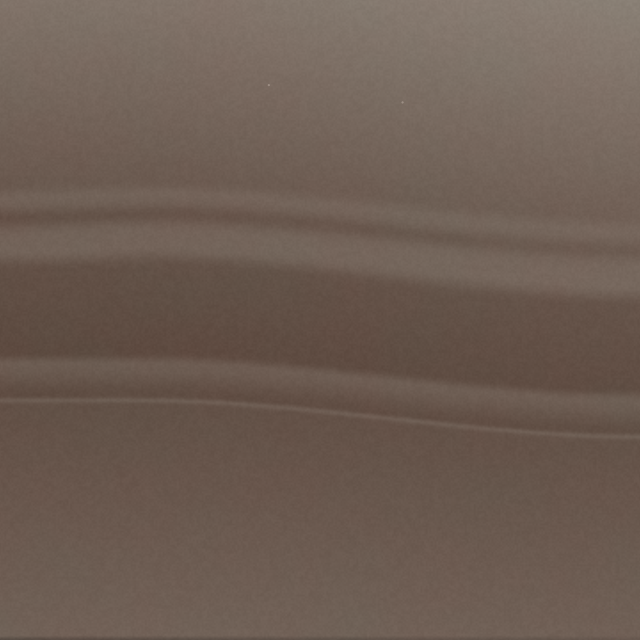
Reproduce this texture procedurally as a Shadertoy shader.

```glsl
// Soft brown moulded surface: long horizontal ridges that sag to the right.
// One bent height coordinate drives a stack of blurred tone steps; a two-colour
// ramp, faint colour mottling and fine grain finish the surface.

#define DARK vec3(0.380, 0.310, 0.270)
#define LIGHT vec3(0.510, 0.460, 0.420)
#define SAG 0.057
#define LIFT 0.007
#define GRAIN 0.020
#define MOTTLE 0.012
#define GRAIN_CELLS 360.0

float hash(vec2 p) {
    vec3 q = fract(vec3(p.xyx) * 0.1031);
    q += dot(q, q.yzx + 33.33);
    return fract((q.x + q.y) * q.z);
}

float noise(vec2 p) {
    vec2 i = floor(p), f = fract(p);
    f = f * f * (3.0 - 2.0 * f);
    return mix(mix(hash(i), hash(i + vec2(1, 0)), f.x),
               mix(hash(i + vec2(0, 1)), hash(i + vec2(1, 1)), f.x), f.y);
}

// 1 under the edge, 0 above it, blurred by the half width
float under(float v, float edge, float blur) {
    return 1.0 - smoothstep(edge - blur, edge + blur, v);
}

float bump(float v, float centre, float width) {
    float d = (v - centre) / width;
    return exp(-d * d);
}

// Height with the bend of the ridges removed
float straighten(vec2 p) {
    float sag = SAG * smoothstep(0.22, 1.0, p.x);
    float lift = LIFT * smoothstep(0.0, 0.27, p.x) * smoothstep(0.5, 0.62, p.y);
    return p.y + sag - lift;
}

float surfaceTone(float v, float x) {
    // upper slope
    float tone = 0.22 + 2.4 * (v - 0.70) + 0.20 * x;
    // double ridge with a groove
    float ridge = 0.52 + 0.13 * x;
    tone = mix(tone, ridge, under(v, 0.701, 0.014));
    tone -= (0.47 - 0.16 * x) * bump(v, 0.659, 0.016);
    // dark recess
    float recess = 0.04 + 0.10 * x - 1.3 * (0.59 - v);
    tone = mix(tone, recess, under(v, 0.593, 0.016));
    // lower ridge, shaded towards its foot
    float lower = mix(-0.10, 0.34, smoothstep(0.378, 0.432, v)) + 0.08 * x;
    tone = mix(tone, lower, under(v, 0.440, 0.010));
    // lower slope and the thin bright crease
    float slope = 0.02 + 1.25 * (0.37 - v) + 0.06 * x;
    tone = mix(tone, slope, under(v, 0.372, 0.006));
    return tone + 0.42 * bump(v, 0.3745, 0.0045);
}

float speck(vec2 p, vec2 centre) {
    return 1.0 - smoothstep(0.0008, 0.0026, length(p - centre));
}

void mainImage(out vec4 fragColor, in vec2 fragCoord) {
    vec2 p = fragCoord / iResolution.xy;
    float tone = surfaceTone(straighten(p), p.x);
    vec3 colour = mix(DARK, LIGHT, tone);

    // shadow along the bottom rim
    colour *= 1.0 - 0.22 * (1.0 - 0.6 * p.x) * under(p.y, 0.004, 0.004);

    // warm and cool mottling
    float mottle = noise(p * 9.0) + 0.6 * noise(p * 31.0 + 7.0) - 0.8;
    colour += MOTTLE * mottle * vec3(0.6, -0.5, -0.3);

    // fine grain in two sizes
    float grain = noise(p * GRAIN_CELLS) + 0.6 * noise(p * GRAIN_CELLS * 0.4 + 50.0) - 0.8;
    colour += GRAIN * grain;

    // dust
    colour += 0.13 * (speck(p, vec2(0.420, 0.867)) + speck(p, vec2(0.629, 0.840)));

    fragColor = vec4(clamp(colour, 0.0, 1.0), 1.0);
}
```
